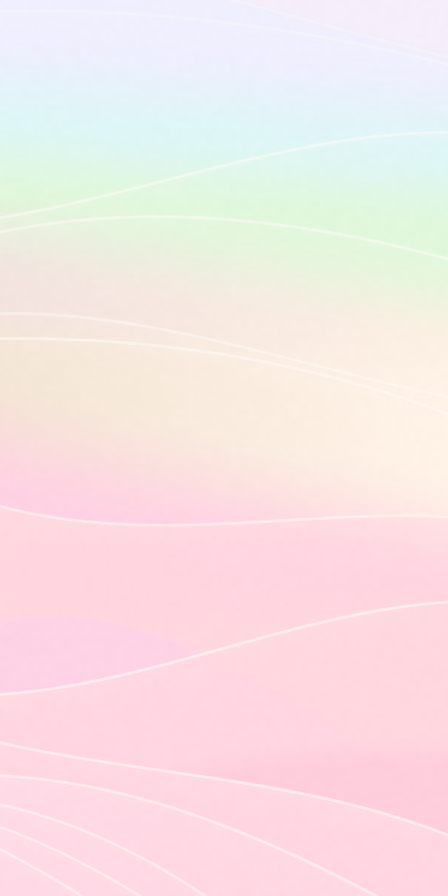
Reproduce this background procedurally as a WebGL 1 fragment shader.

```glsl
precision highp float;
// Pastel backdrop: a tilted vertical gradient from lavender through mint
// and cream to rose, divided by thin pale waves. Each wave is a cubic through
// four heights; soft tints fill some of the regions between the waves.

uniform vec2 u_resolution;

#define LINE_WIDTH 0.0013
#define LINE_STRENGTH 0.55
#define GLOW_SIZE 0.018
#define GLOW_STRENGTH 0.10
#define GRAIN_CELLS 150.0
#define GRAIN_STRENGTH 0.008
#define FAN_LINES 3

const vec3 LAVENDER = vec3(0.935, 0.935, 0.995);
const vec3 AQUA     = vec3(0.870, 0.965, 0.965);
const vec3 MINT     = vec3(0.880, 0.970, 0.860);
const vec3 PINK     = vec3(1.000, 0.820, 0.890);
const vec3 ROSE     = vec3(1.000, 0.842, 0.873);
const vec3 LILAC    = vec3(0.990, 0.820, 0.905);
const vec3 CORAL    = vec3(1.000, 0.795, 0.860);
const vec3 PALE     = vec3(1.000, 0.985, 0.965);

float hash(vec2 p) {
  vec3 q = fract(vec3(p.xyx) * 0.1031);
  q += dot(q, q.yzx + 33.33);
  return fract((q.x + q.y) * q.z);
}

float valueNoise(vec2 p) {
  vec2 i = floor(p), f = fract(p);
  f = f * f * (3.0 - 2.0 * f);
  return mix(mix(hash(i), hash(i + vec2(1.0, 0.0)), f.x),
             mix(hash(i + vec2(0.0, 1.0)), hash(i + 1.0), f.x), f.y);
}

// Cubic passing through heights h at x = 0, 1/3, 2/3 and 1.
float wave(float x, vec4 h) {
  float u = 3.0 * x, a = u - 1.0, b = u - 2.0, c = u - 3.0;
  return dot(h, vec4(-a * b * c / 6.0, u * b * c / 2.0, -u * a * c / 2.0, u * a * b / 6.0));
}

// Signed distance from a wave, positive beneath it, in canvas heights.
float waveDistance(vec2 p, vec4 h) {
  float y = wave(p.x, h);
  float slope = (wave(p.x + 0.01, h) - y) * 100.0 * u_resolution.y / u_resolution.x;
  return (p.y - y) / sqrt(1.0 + slope * slope);
}

// Fade to the next gradient colour around a slanted boundary.
vec3 band(vec3 base, vec3 next, vec2 p, float left, float right, float softness) {
  float edge = mix(left, right, p.x);
  return mix(base, next, smoothstep(edge - softness, edge + softness, p.y));
}

// Pale stroke with a faint glow on its lower side.
vec3 stroke(vec3 base, vec2 p, vec4 h, float strength) {
  float d = waveDistance(p, h);
  float pixel = 1.0 / u_resolution.y;
  float line = 1.0 - smoothstep(LINE_WIDTH - 0.5 * pixel, LINE_WIDTH + pixel, abs(d));
  float glow = step(0.0, d) * exp(-d / GLOW_SIZE) * GLOW_STRENGTH;
  return mix(base, PALE, strength * max(line * LINE_STRENGTH, glow));
}

float below(vec2 p, vec4 h, float softness) {
  return smoothstep(-softness, softness, waveDistance(p, h));
}

void main() {
  // x runs rightward, y runs downward from the top edge.
  vec2 p = gl_FragCoord.xy / u_resolution;
  p.y = 1.0 - p.y;
  float pixel = 1.0 / u_resolution.y;

  vec4 crest  = vec4(0.013, 0.017, 0.037, 0.072);
  vec4 sheen  = vec4(-0.050, -0.022, 0.020, 0.064);
  vec4 rising = vec4(0.243, 0.206, 0.166, 0.148);
  vec4 arch   = vec4(0.259, 0.242, 0.254, 0.289);
  vec4 upper  = vec4(0.350, 0.365, 0.403, 0.443);
  vec4 lower  = vec4(0.378, 0.385, 0.412, 0.462);
  vec4 trough = vec4(0.565, 0.586, 0.580, 0.577);
  vec4 sweep  = vec4(0.775, 0.746, 0.701, 0.672);
  vec4 slope  = vec4(0.829, 0.858, 0.885, 0.932);
  vec4 fall   = vec4(0.866, 0.894, 0.957, 1.045);
  vec4 fan    = vec4(0.898, 0.962, 1.080, 1.250);

  // Main gradient
  vec3 blush = mix(vec3(0.950, 0.890, 0.875), vec3(0.990, 0.940, 0.890), p.x);
  vec3 cream = mix(vec3(0.955, 0.900, 0.835), vec3(1.000, 0.950, 0.905), p.x);
  vec3 color = band(LAVENDER, AQUA, p, 0.09, 0.125, 0.055);
  color = band(color, MINT, p, 0.175, 0.215, 0.045);
  color = band(color, blush, p, 0.258, 0.335, 0.060);
  color = band(color, cream, p, 0.365, 0.415, 0.035);
  color = band(color, PINK, p, 0.490, 0.600, 0.075);

  // Region tints
  color = mix(color, vec3(0.985, 0.930, 0.970), 0.6 * (1.0 - below(p, sheen, 0.012)));
  float roseFill = max(mix(0.95, 0.45, p.x), smoothstep(0.60, 0.70, p.y));
  color = mix(color, ROSE, roseFill * below(p, trough, pixel));
  float underSweep = below(p, sweep, pixel);
  float lobe = below(p, vec4(0.697, 0.706, 0.788, 0.890), 0.006);
  color = mix(color, LILAC, lobe * mix(0.85 * (1.0 - 0.5 * p.x), 0.22, underSweep));
  float shade = below(p, vec4(0.940, 0.872, 0.842, 0.838), 0.018);
  color = mix(color, CORAL, 0.75 * shade * (1.0 - below(p, slope, pixel)));
  color = mix(color, vec3(1.0, 0.855, 0.910), 0.7 * below(p, fall, pixel) * (1.0 - p.x));

  // Wave lines
  color = stroke(color, p, crest, 0.55);
  color = stroke(color, p, sheen, 0.45);
  color = stroke(color, p, rising, 0.95);
  color = stroke(color, p, arch, 0.95);
  color = stroke(color, p, upper, 0.85);
  color = stroke(color, p, lower, 1.0);
  color = stroke(color, p, trough, 1.0);
  color = stroke(color, p, sweep, 1.1);
  color = stroke(color, p, slope, 1.1);
  color = stroke(color, p, fall, 1.0);
  for (int i = 0; i < FAN_LINES; i++)
    color = stroke(color, p, fan + float(i) * vec4(0.025, 0.045, 0.060, 0.075), 0.9);

  // Faint paper grain
  vec2 cell = p * vec2(u_resolution.x / u_resolution.y, 1.0) * GRAIN_CELLS;
  color += (valueNoise(cell) - 0.5) * GRAIN_STRENGTH;
  gl_FragColor = vec4(clamp(color, 0.0, 1.0), 1.0);
}
```
